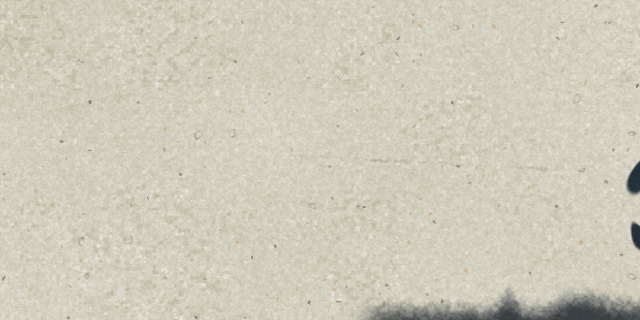
A WebGL 2 fragment shader for this texture:

```glsl
#version 300 es
precision highp float;
// Pale weathered concrete: layered value noise for stains and grain, with
// scattered rotated chips for aggregate, pits and rust specks. A faint scratch
// crosses it, and soft shadows fall from the bottom and right edges.
uniform vec2 u_resolution;
out vec4 fragColor;

// Integer hash of a cell, four values in 0..1
vec4 hash4(vec2 cell, float seed) {
  uvec4 v = uvec4(ivec4(ivec2(cell), int(seed), 17)) * 1664525u + 1013904223u;
  for (int i = 0; i < 2; i++) {
    v += v.yzwx * v.wxyz;
    v ^= v >> 16u;
  }
  v += v.yzwx * v.wxyz;
  return vec4(v >> 8u) / 16777216.0;
}

float noise(vec2 p, float seed) {
  vec2 i = floor(p), f = fract(p);
  f = f * f * (3.0 - 2.0 * f);
  float low = mix(hash4(i, seed).x, hash4(i + vec2(1, 0), seed).x, f.x);
  float high = mix(hash4(i + vec2(0, 1), seed).x, hash4(i + 1.0, seed).x, f.x);
  return mix(low, high, f.y);
}

float fbm(vec2 p, float seed) {
  float sum = 0.0, gain = 0.5;
  for (int i = 0; i < 5; i++) {
    sum += gain * noise(p, seed + float(i));
    p = mat2(1.6, 1.2, -1.2, 1.6) * p;
    gain *= 0.5;
  }
  return sum;
}

// Scattered angular chips: x = coverage, y = random tone, z = rim
vec3 chips(vec2 p, float cells, float share, float size, float seed) {
  vec3 result = vec3(0);
  float blur = 0.6 * cells / u_resolution.y;
  p *= cells;
  for (int k = 0; k < 9; k++) {
    vec2 cell = floor(p) + vec2(k % 3 - 1, k / 3 - 1);
    vec4 place = hash4(cell, seed), form = hash4(cell, seed + 50.0);
    if (place.w > share) continue;
    float turn = 0.6 + 3.6 * (form.x - 0.5);
    vec2 d = p - cell - 0.2 - 0.6 * place.xy;
    d = mat2(cos(turn), -sin(turn), sin(turn), cos(turn)) * d;
    vec2 radii = size * mix(0.45, 1.0, form.y) * vec2(1.0, mix(0.4, 0.85, form.z));
    vec2 q = abs(d) / radii;
    float edge = (mix(length(q), q.x + 0.8 * q.y, 0.45) - 1.0) * radii.y;
    float cover = 1.0 - smoothstep(-blur, blur, edge);
    if (cover > result.x) result.xy = vec2(cover, form.w);
    result.z = max(result.z, 1.0 - smoothstep(0.0, blur + 0.15 * size, abs(edge)));
  }
  return result;
}

// Leaf shadow, tapered towards its upper end
float leaf(vec2 p, vec2 centre, float turn, vec2 radii) {
  vec2 d = mat2(cos(turn), -sin(turn), sin(turn), cos(turn)) * (p - centre);
  d.x /= 1.0 - 0.35 * d.y / radii.y;
  float edge = (length(d / radii) - 1.0) * radii.x;
  return 1.0 - smoothstep(-0.005, 0.005, edge);
}

void main() {
  vec2 p = gl_FragCoord.xy / u_resolution.y;
  vec2 warped = p + 0.007 * (vec2(noise(p * 110.0, 1.0), noise(p * 110.0, 2.0)) - 0.5);

  // Broad stains and fine grain
  float rough = smoothstep(0.36, 0.62, fbm(p * 3.5, 10.0) + 0.1 * (0.9 - p.x) * p.y);
  float tone = 0.57 + 0.45 * (fbm(p * vec2(2.5, 3.5), 20.0) - 0.48);
  tone -= 0.14 * smoothstep(0.9, 0.0, p.x) * smoothstep(0.1, 0.7, p.y);
  tone += 0.6 * (noise(p * 100.0, 30.0) - 0.5) + 0.75 * (noise(p * 230.0, 31.0) - 0.5);
  tone -= 0.6 * rough * smoothstep(0.55, 0.85, noise(p * vec2(60.0, 75.0), 32.0));

  // Pale aggregate from fine to coarse, with darker gaps beside it
  vec3 fine = chips(warped, 68.0, 0.5, 0.45, 40.0);
  vec3 middle = chips(warped, 40.0, 0.4, 0.42, 41.0);
  vec3 coarse = chips(warped, 20.0, 0.1, 0.36, 42.0);
  float strength = mix(0.55, 1.0, rough);
  tone += strength * fine.x * (fine.y - 0.3) * 1.0;
  tone -= 0.3 * strength * middle.z * (1.0 - middle.x);
  tone += strength * middle.x * (0.75 * middle.y - 0.1);
  tone = mix(tone, 0.75 + 0.5 * coarse.y, 0.6 * strength * coarse.x);
  vec3 colour = mix(vec3(0.78, 0.77, 0.69), vec3(0.87, 0.85, 0.80), tone);

  // Ringed pebbles, rust specks and faint pits
  vec3 pebble = chips(warped, 9.0, 0.1, 0.14, 43.0);
  colour *= 1.0 - 0.25 * pebble.z * noise(p * 70.0, 33.0);
  vec3 rust = chips(warped, 34.0, 0.08, 0.25, 44.0);
  colour = mix(colour, vec3(0.78, 0.64, 0.45), rust.x * mix(0.1, 0.6, rust.y));
  vec3 pit = chips(warped, 40.0, 0.1, 0.24, 45.0);
  colour = mix(colour, vec3(0.42, 0.40, 0.34), pit.x * mix(0.08, 0.75, pow(pit.y, 5.0)));

  // Faint, ragged scratch
  float line = abs(p.y - 0.513 + 0.052 * (p.x - 0.91) + 0.008 * (noise(p * 70.0, 34.0) - 0.5));
  float span = smoothstep(0.85, 1.0, p.x) * (1.0 - smoothstep(1.75, 1.92, p.x));
  float worn = noise(vec2(p.x * 14.0, 0.5), 35.0) * smoothstep(0.1, 0.7, noise(p * 110.0, 39.0));
  colour *= 1.0 - 0.16 * span * worn * (1.0 - smoothstep(0.0, 0.008, line));

  // Blurred, grainy shadow along the bottom with two taller tufts
  float top = 0.01 + 0.035 * noise(vec2(p.x * 9.0, 0.5), 36.0);
  top += 0.045 * exp(-pow((p.x - 1.59) / 0.035, 2.0)) + 0.025 * exp(-pow((p.x - 1.81) / 0.07, 2.0));
  float ragged = p.y + 0.02 * (noise(p * 60.0, 37.0) - 0.5) + 0.015 * (noise(p * 150.0, 46.0) - 0.5);
  float shade = 1.0 - smoothstep(top - 0.045, top + 0.05, ragged);
  shade *= smoothstep(1.08, 1.24, p.x);
  colour *= mix(vec3(1), vec3(0.27, 0.31, 0.35), shade);

  // Two crisp leaf shadows at the right edge
  float leaves = max(leaf(p, vec2(1.995, 0.45), -0.35, vec2(0.026, 0.058)),
                     leaf(p, vec2(1.998, 0.262), 0.45, vec2(0.024, 0.046)));
  colour = mix(colour, vec3(0.14, 0.19, 0.23) + 0.03 * (noise(p * 150.0, 38.0) - 0.5), leaves);

  fragColor = vec4(colour, 1.0);
}
```
